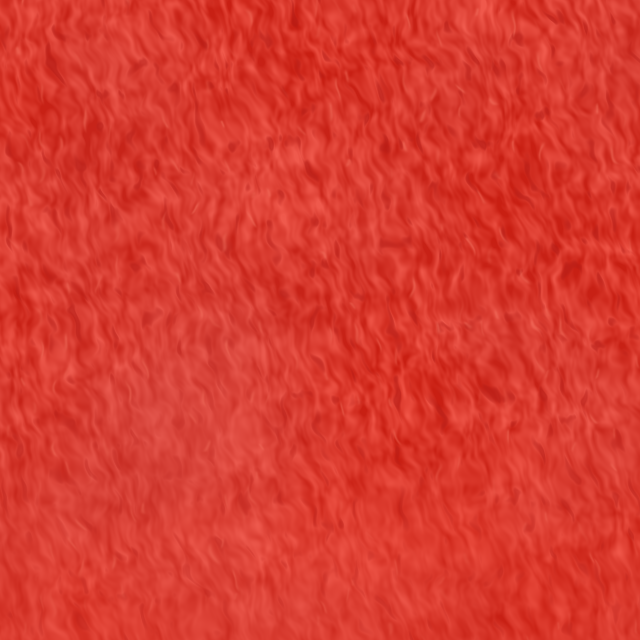
A three.js fragment shader for this texture:

```glsl
// Red plush: short leaning tufts of fibre with dark gaps and pale tips.
// Stretched gradient noise on a warped, sheared plane makes the pile; broad
// noise adds worn, hazy patches, and a cell loop scatters single fine hairs.

#define LEAN 0.24
#define TUFT_SCALE vec2(64.0, 27.0)
#define FINE_SCALE vec2(120.0, 58.0)
#define PILE_CONTRAST 1.15
#define PATCH_CONTRAST 0.55
#define HAIR_CELLS 24.0
#define HAIR_SHARE 0.45
#define DEEP_RED vec3(0.795, 0.150, 0.105)
#define PALE_RED vec3(0.920, 0.322, 0.272)
#define GAP_RED vec3(0.690, 0.085, 0.065)
#define TIP_PINK vec3(0.950, 0.440, 0.370)
#define HAZE_SHIFT vec3(-0.014, 0.034, 0.046)

varying vec2 vUv;

float hash(vec2 p) {
  return fract(sin(dot(p, vec2(127.1, 311.7))) * 43758.5453);
}

vec2 gradientAt(vec2 cell) {
  float angle = 6.28318 * hash(cell);
  return vec2(cos(angle), sin(angle));
}

// Gradient noise, roughly -0.7 to 0.7
float noise(vec2 p) {
  vec2 i = floor(p);
  vec2 f = fract(p);
  vec2 u = f * f * f * (f * (f * 6.0 - 15.0) + 10.0);
  vec2 e = vec2(1.0, 0.0);
  float low = mix(dot(gradientAt(i), f),
                  dot(gradientAt(i + e.xy), f - e.xy), u.x);
  float high = mix(dot(gradientAt(i + e.yx), f - e.yx),
                   dot(gradientAt(i + e.xx), f - e.xx), u.x);
  return mix(low, high, u.y);
}

// Three octaves for the broad patches
float patches(vec2 p) {
  float sum = 0.0;
  float weight = 0.6;
  for (int k = 0; k < 3; k++) {
    sum += weight * noise(p);
    p = p * 2.1 + 17.3;
    weight *= 0.55;
  }
  return sum;
}

// Single hairs: soft tapered strokes, one at most per cell
float hairs(vec2 p) {
  vec2 home = floor(p);
  float cover = 0.0;
  for (int y = -1; y <= 1; y++) {
    for (int x = -1; x <= 1; x++) {
      vec2 cell = home + vec2(float(x), float(y));
      vec2 root = cell + vec2(hash(cell + 3.1), hash(cell + 7.7));
      float angle = 0.2 + 0.9 * (hash(cell + 11.3) - 0.5);
      vec2 along = vec2(-sin(angle), cos(angle));
      float reach = mix(0.2, 0.55, hash(cell + 19.9));
      vec2 d = p - root;
      float t = dot(d, along) / reach;
      float bend = 0.08 * (hash(cell + 29.0) - 0.5) * t * t;
      float side = (dot(d, vec2(along.y, -along.x)) - bend) / 0.06;
      float stroke = exp(-side * side) * (1.0 - smoothstep(0.3, 1.0, abs(t)));
      float present = step(hash(cell + 41.0), HAIR_SHARE);
      cover = max(cover, stroke * present * hash(cell + 53.0));
    }
  }
  return cover;
}

void main() {
  vec2 uv = vUv;

  // Lean the pile and let its direction wander
  vec2 wander = vec2(noise(uv * 9.0 + 4.0), noise(uv * 11.0 + 31.0));
  vec2 ripple = vec2(noise(uv * 34.0 + 8.0), noise(uv * 30.0 + 57.0));
  vec2 pile = uv + vec2(LEAN * uv.y, 0.0) + 0.022 * wander + 0.009 * ripple;

  // The lower pile is brushed smoother and longer
  float brushed = 1.0 - smoothstep(0.08, 0.42, uv.y + 0.25 * noise(uv * 4.0));
  float relief = mix(1.0, 0.55, brushed);

  // Tufts, fine fibre and long brushed streaks
  float tuft = noise(pile * TUFT_SCALE);
  float fine = noise(pile * FINE_SCALE + 23.0);
  float streak = noise(pile * vec2(58.0, 11.0) + 71.0);
  float grain = 0.72 * tuft + 0.42 * fine + mix(0.2, 0.42, brushed) * streak;

  // Broad light and worn haze
  float light = patches(uv * vec2(3.2, 4.2) + 5.0);
  float mottle = noise(uv * vec2(19.0, 15.0) + 90.0);
  vec2 worn = (uv - vec2(0.28, 0.36)) / vec2(0.24, 0.17);
  float haze = 0.8 * exp(-dot(worn, worn)) + 1.3 * patches(uv * 2.6 + 40.0);
  haze = clamp(haze, -0.6, 1.0);

  float tone = 0.47 + PILE_CONTRAST * relief * (1.0 - 0.3 * haze) * grain
             + PATCH_CONTRAST * light + 0.2 * mottle + 0.1 * haze;
  vec3 color = mix(DEEP_RED, PALE_RED, clamp(tone, -0.1, 1.15));
  color += HAZE_SHIFT * haze;

  // Dark gaps between tufts, then pale hair tips
  float gapNoise = noise(pile * vec2(54.0, 25.0) + 130.0) + 0.35 * fine;
  float gap = smoothstep(0.24, 0.56, gapNoise) * relief;
  color = mix(color, GAP_RED, 0.55 * gap * (1.0 - 0.4 * max(haze, 0.0)));
  color = mix(color, TIP_PINK, 0.5 * relief * hairs((uv + 0.01 * ripple) * HAIR_CELLS));

  gl_FragColor = vec4(color, 1.0);
}
```
